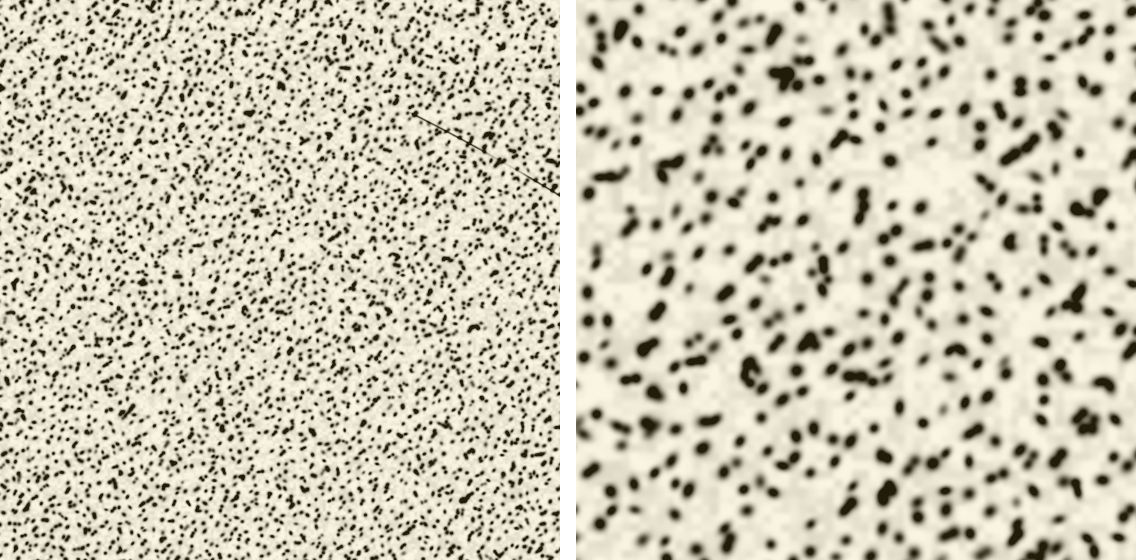
Left, the full canvas; right, a detail of the centre.
Reproduce this texture procedurally as a Shadertoy shader.

```glsl
// Cream paper sprinkled with small soft black specks, some joined into short
// dashes, crossed by one fine scratch. The specks are stretched Gaussian spots
// on a turned, jittered grid; the paper carries a faint value-noise mottle.

#define CELLS 61.0          // grid cells per canvas height
#define JITTER 0.88         // scatter of a speck inside its cell
#define SPOT_SIZE 0.152     // spot sigma, in cells
#define EMPTY_SHARE 0.08    // cells left without a speck
#define PAIR_SHARE 0.22     // cells whose speck has a twin
#define LEAN 0.85           // favoured direction, radians
#define GRID_TURN 0.47      // rotation of the grid, radians
#define MOTTLE 0.12         // strength of the paper mottle
#define PAPER vec3(0.98, 0.96, 0.89)
#define INK vec3(0.13, 0.11, 0.04)

float hash(vec2 p) {
    return fract(sin(dot(p, vec2(127.1, 311.7))) * 43758.5453);
}

float valueNoise(vec2 p) {
    vec2 cell = floor(p), f = fract(p);
    f = f * f * (3.0 - 2.0 * f);
    float low = mix(hash(cell), hash(cell + vec2(1, 0)), f.x);
    float high = mix(hash(cell + vec2(0, 1)), hash(cell + vec2(1, 1)), f.x);
    return mix(low, high, f.y);
}

mat2 turn(float angle) {
    float c = cos(angle), s = sin(angle);
    return mat2(c, -s, s, c);
}

// Gaussian spot, longer along its own x axis
float spot(vec2 p, float size, float stretch) {
    p /= size * vec2(stretch, 1.0 / stretch);
    return exp(-0.5 * dot(p, p));
}

// Summed ink of all specks close to a point
float specks(vec2 uv) {
    vec2 p = turn(GRID_TURN) * uv * CELLS;
    vec2 home = floor(p);
    float ink = 0.0;
    for (int y = -1; y <= 1; y++)
    for (int x = -1; x <= 1; x++) {
        vec2 cell = home + vec2(x, y);
        if (hash(cell + 3.7) < EMPTY_SHARE) continue;
        vec2 scatter = vec2(hash(cell + 11.3), hash(cell + 27.9)) - 0.5;
        vec2 offset = p - cell - 0.5 - JITTER * scatter;

        // Angles gather around the lean, yet cover every direction
        float swing = 2.0 * hash(cell + 41.1) - 1.0;
        float angle = LEAN - GRID_TURN + 1.57 * swing * abs(swing);
        vec2 along = vec2(cos(angle), sin(angle));
        vec2 local = vec2(dot(offset, along), dot(offset, vec2(-along.y, along.x)));

        float size = SPOT_SIZE * mix(0.85, 1.15, hash(cell + 53.2));
        float stretch = mix(1.0, 1.28, hash(cell + 67.8));
        float strength = mix(0.6, 1.4, sqrt(hash(cell + 79.4)));
        ink += strength * spot(local, size, stretch);
        if (hash(cell + 91.6) < PAIR_SHARE) {
            float gap = mix(0.32, 0.5, hash(cell + 103.5));
            ink += 0.9 * strength * spot(local - vec2(gap, 0.0), size, 1.0);
        }
    }
    return ink;
}

// Thin, slightly bent scratch with a worn gap
float scratch(vec2 uv) {
    float run = uv.x - 0.73;
    float rise = uv.y - (0.80 - 0.5 * run - 0.2 * run * run);
    float line = exp(-0.5 * pow(rise * 0.87 / 0.0012, 2.0));
    float worn = smoothstep(0.12, 0.15, run) * (1.0 - smoothstep(0.19, 0.22, run));
    return 0.75 * line * smoothstep(0.0, 0.01, run) * (1.0 - 0.75 * worn);
}

void mainImage(out vec4 fragColor, in vec2 fragCoord) {
    vec2 uv = fragCoord / iResolution.y;

    // Paper mottle at two scales
    float grain = 0.65 * valueNoise(uv * 190.0) + 0.35 * valueNoise(uv * 75.0 + 9.0);
    float mottle = MOTTLE * smoothstep(0.2, 0.95, grain);

    float ink = clamp(specks(uv) + scratch(uv) + mottle, 0.0, 1.0);
    fragColor = vec4(mix(PAPER, INK, ink), 1.0);
}
```
